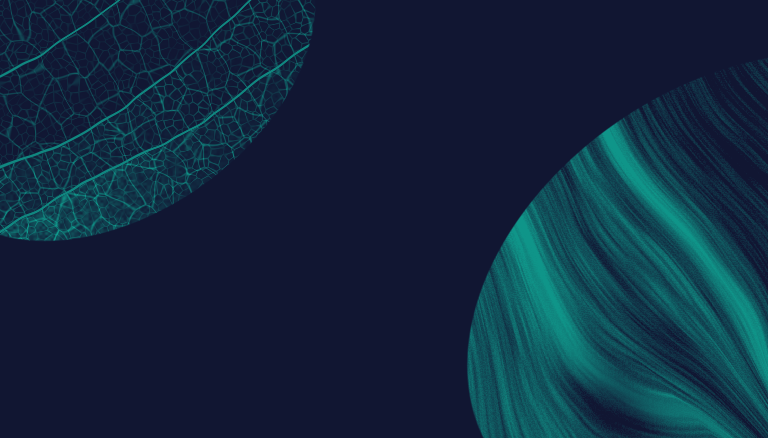
Write a Shadertoy shader that draws this background.

```glsl
const vec3 NAVY = vec3(0.068, 0.085, 0.198);
const vec3 TEAL = vec3(0.06, 0.61, 0.555);
const float ASPECT = 1.76;

float hash(vec2 p) {
    return fract(sin(dot(p, vec2(127.1, 311.7))) * 43758.5453);
}

float noise(vec2 p) {
    vec2 cell = floor(p), f = fract(p);
    f = f * f * (3.0 - 2.0 * f);
    float low = mix(hash(cell), hash(cell + vec2(1, 0)), f.x);
    float high = mix(hash(cell + vec2(0, 1)), hash(cell + vec2(1, 1)), f.x);
    return mix(low, high, f.y);
}

float bell(float x, float center, float width) {
    float d = (x - center) / width;
    return exp(-d * d);
}

// Coverage of an ellipse given by its half extents and its tilt
float ellipseMask(vec2 p, vec2 center, vec2 extent, float tilt, float pixel) {
    vec2 u = (p - center) / extent;
    float q = (dot(u, u) - 2.0 * tilt * u.x * u.y) / (1.0 - tilt * tilt);
    float dist = (sqrt(q) - 1.0) * min(extent.x, extent.y);
    return 1.0 - smoothstep(-pixel, pixel, dist);
}

// Gap between the two nearest cell seeds, zero on cell borders
float cellBorder(vec2 p) {
    vec2 base = floor(p);
    float nearest = 9.0, second = 9.0;
    for (int j = -1; j <= 1; j++)
    for (int i = -1; i <= 1; i++) {
        vec2 cell = base + vec2(i, j);
        vec2 seed = cell + 0.1 + 0.8 * vec2(hash(cell), hash(cell + 37.0));
        float d = length(p - seed);
        second = min(second, max(nearest, d));
        nearest = min(nearest, d);
    }
    return second - nearest;
}

// Height of a main vein: a parabola with an optional sag
float veinHeight(float x, float start, float slope, float bend, float sag) {
    return start + x * (slope + bend * x) - sag * bell(x, 0.44, 0.15);
}

float veinLine(float offset, float width, float pixel) {
    return 1.0 - smoothstep(width, width + 1.5 * pixel, abs(offset));
}

float leafLight(vec2 p, float pixel) {
    float wobble = 0.010 * (noise(p * 22.0) - 0.5);
    float top = p.y - veinHeight(p.x, 0.828, 0.45, 0.70, 0.0) + wobble;
    float middle = p.y - veinHeight(p.x, 0.617, 0.30, 0.65, 0.0) + wobble;
    float bottom = p.y - veinHeight(p.x, 0.470, 0.60, 0.0, 0.027) + wobble;

    // Membrane glow, strongest at the lower left
    float leftward = 1.0 - smoothstep(0.0, 0.6, p.x);
    float below = 1.0 - smoothstep(-0.008, 0.008, bottom);
    float between = 1.0 - smoothstep(-0.01, 0.01, middle);
    float glow = 0.01 + between * (0.01 + 0.10 * leftward) + below * (0.04 + 0.18 * leftward);

    // Net of small veins, stretched across the main ones
    vec2 across = mat2(0.86, -0.51, 0.51, 0.86) * p;
    across += 0.014 * vec2(noise(p * 24.0), noise(p * 24.0 + 9.0));
    float coarse = 1.0 - smoothstep(0.0, 0.09, cellBorder(across * vec2(19.0, 13.0)));
    float fine = 1.0 - smoothstep(0.0, 0.22, cellBorder(across * 50.0));
    float light = glow * (0.4 + 1.2 * noise(p * 150.0));
    light += coarse * (0.34 + 0.08 * between);
    light += fine * (0.15 + 0.13 * between) * (0.3 + 1.2 * noise(p * 35.0));

    // Main veins
    float main = max(veinLine(top, 0.0010, pixel), veinLine(middle, 0.0013, pixel));
    main = max(main, veinLine(bottom, 0.0014, pixel));
    return max(light, 0.85 * main);
}

// Coordinate that stays constant along each curved stream
float streamCoord(float across, float along) {
    float right = smoothstep(0.62, 0.98, across);
    float bowl = 0.103 * sin(3.42 * along);
    float drop = along * (0.37 + along * (0.8 * along - 0.9));
    float fan = 0.45 * along * max(0.0, 0.64 - across) / 0.53;
    return across + mix(bowl, drop, right) + fan;
}

float marbleLight(vec2 p) {
    float across = p.x + p.y - 1.0;
    float along = p.x - p.y - 0.697;
    float stream = streamCoord(across, along);
    stream += 0.025 * (noise(vec2(stream * 7.0, along * 5.0)) - 0.5);

    // Broad tones and bright ridges
    float tone = mix(0.50, 0.38, smoothstep(0.55, 0.85, stream));
    tone = mix(tone, 0.06, smoothstep(1.13, 1.30, stream));
    float ridgeWidth = mix(0.058, 0.026, smoothstep(0.15, 0.60, along));
    tone += 0.48 * bell(stream, 0.67, ridgeWidth) * (1.0 - 0.5 * smoothstep(0.4, 0.8, along));
    tone += 0.55 * bell(stream, 1.09, 0.042) + 0.15 * bell(stream, 0.97, 0.035);

    // Shaded hollows
    tone -= 0.50 * bell(across, 0.47, 0.10) * bell(along, 0.64, 0.20);
    tone -= 0.28 * bell(stream, 0.81, 0.06) * smoothstep(0.25, 0.65, along);
    tone -= 0.20 * bell(stream, 1.02, 0.015);

    // Fibres along the stream
    float wide = noise(vec2(stream * 36.0, along * 2.0)) - 0.5;
    float thin = noise(vec2(stream * 100.0, along * 4.0)) - 0.5;
    float hair = noise(vec2(stream * 210.0, along * 8.0)) - 0.5;
    float grain = hash(floor(p * 420.0)) - 0.5;
    float smoothRidge = max(bell(stream, 0.67, 0.7 * ridgeWidth), bell(stream, 1.09, 0.034));
    float fibres = 0.24 * wide + 0.30 * thin + 0.30 * hair + 0.14 * grain;
    return tone + fibres * (1.0 - 0.6 * smoothRidge);
}

void mainImage(out vec4 fragColor, in vec2 fragCoord) {
    vec2 p = fragCoord / iResolution.xy * vec2(ASPECT, 1.0);
    float pixel = 1.0 / iResolution.y;
    float leaf = ellipseMask(p, vec2(0.275, 0.839), vec2(0.447, 0.389), 0.385, pixel);
    float marble = ellipseMask(p, vec2(1.697, 0.335), vec2(0.626, 0.545), 0.31, pixel);
    float light = leaf * leafLight(p, pixel) + marble * clamp(marbleLight(p), 0.0, 0.95);
    fragColor = vec4(mix(NAVY, TEAL, clamp(light, 0.0, 1.0)), 1.0);
}
```
